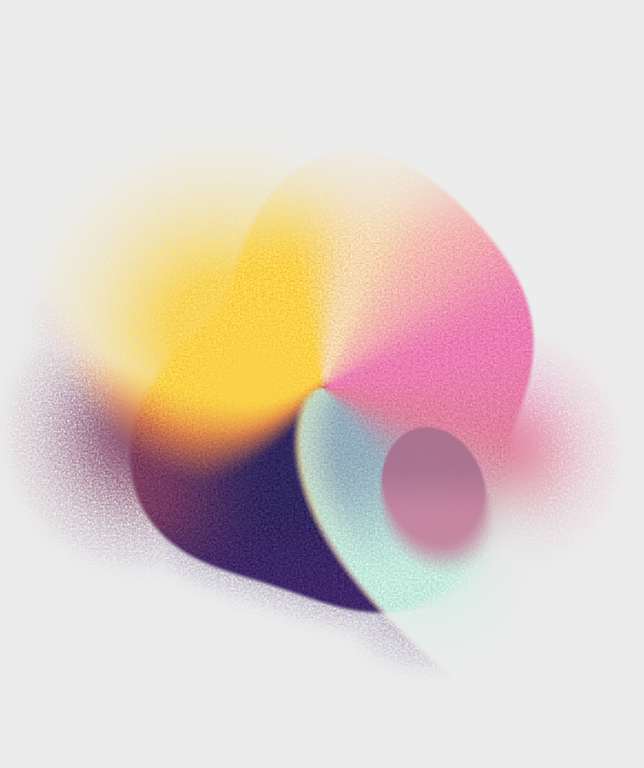
This background is drawn by a WebGL 1 fragment shader. Its source:

```glsl
precision highp float;
// Grainy swirl of yellow, pink, mint and navy in a soft rounded blob on pale grey.

uniform vec2 u_resolution;

vec2 randomGradient(vec2 cell) {
  vec2 h = vec2(dot(cell, vec2(127.1, 311.7)), dot(cell, vec2(269.5, 183.3)));
  return fract(sin(h) * 43758.55) * 2.0 - 1.0;
}

float gradientNoise(vec2 p) {
  vec2 i = floor(p), f = fract(p);
  vec2 u = f * f * (3.0 - 2.0 * f);
  vec2 e = vec2(0.0, 1.0);
  float low = mix(dot(randomGradient(i), f), dot(randomGradient(i + e.yx), f - e.yx), u.x);
  float high = mix(dot(randomGradient(i + e), f - e), dot(randomGradient(i + 1.0), f - 1.0), u.x);
  return mix(low, high, u.y);
}

// Blob radius around the swirl centre, as a short Fourier series
float blobRadius(float a) {
  return 0.264 + 0.034 * cos(a) - 0.013 * sin(a)
    - 0.0225 * cos(2.0 * a) + 0.0277 * sin(2.0 * a)
    - 0.0153 * cos(3.0 * a) - 0.0173 * sin(3.0 * a)
    + 0.0037 * cos(4.0 * a) + 0.0118 * sin(4.0 * a)
    + 0.003 * cos(5.0 * a) + 0.007 * sin(5.0 * a);
}

float glow(vec2 p, vec2 centre, float tightness) {
  vec2 d = p - centre;
  return exp(-dot(d, d) * tightness);
}

// Warm part of the sweep: rose, pink, peach, cream, yellow
vec3 warmSweep(float a) {
  vec3 c = mix(vec3(0.88, 0.50, 0.61), vec3(0.92, 0.49, 0.70), smoothstep(-0.4, 0.25, a));
  c = mix(c, vec3(0.95, 0.70, 0.69), smoothstep(0.3, 0.9, a));
  c = mix(c, vec3(0.96, 0.85, 0.69), smoothstep(0.8, 1.3, a));
  return mix(c, vec3(0.98, 0.82, 0.28), smoothstep(1.3, 1.85, a));
}

void main() {
  vec2 q = (gl_FragCoord.xy - 0.5 * u_resolution) / u_resolution.y;
  vec2 p = q + vec2(0.0, 0.005);
  float r = length(p);
  float angle = atan(p.y, p.x + 1e-5);
  float grain = gradientNoise(q * 347.0) + 0.7 * gradientNoise(q * 461.0 + 37.0);

  vec3 paper = vec3(0.925);
  vec3 col = warmSweep(angle < -1.571 ? angle + 6.2832 : angle);

  // Curved fold where the mint petal overlaps the dark one
  float drop = max(-p.y, 0.0);
  float fold = p.x - (-0.2 * sqrt(drop) + 0.141 * drop + 1.677 * drop * drop);
  float petal = smoothstep(-0.006, 0.012, fold);

  // Yellow falls through orange into plum and navy
  float dusk = (-0.07 + 3.4 * (q.x + 0.14) * (q.x + 0.14) - q.y)
    / (0.014 + 0.3 * min(abs(q.x), 0.15));
  vec3 dark = mix(vec3(0.49, 0.24, 0.38), vec3(0.19, 0.15, 0.37), smoothstep(-0.25, -0.06, q.x));
  dark = mix(dark, vec3(0.25, 0.15, 0.41), smoothstep(-0.15, -0.28, q.y));
  col = mix(col, vec3(0.88, 0.50, 0.29), smoothstep(-1.0, 0.3, dusk) * (1.0 - petal));
  col = mix(col, dark, smoothstep(-0.3, 1.2, dusk) * (1.0 - petal));

  // Mint petal: pale rim, blue-grey heart, bright foot
  vec3 mint = mix(vec3(0.76, 0.84, 0.78), vec3(0.58, 0.68, 0.74), smoothstep(0.005, 0.06, fold));
  mint = mix(mint, vec3(0.77, 0.92, 0.87), smoothstep(0.09, 0.27, r));
  col = mix(col, mint, petal * smoothstep(-0.2, -1.0, angle));

  // Blob coverage: crisp rim, softer at lower right, dissolving at the top
  float rim = r - blobRadius(angle);
  float blur = 0.004 + 0.035 * glow(q, vec2(0.22, -0.2), 120.0)
    + 0.012 * glow(q, vec2(-0.17, 0.07), 60.0);
  float body = 1.0 - smoothstep(-blur, blur, rim);
  float fade = 1.0 - 0.88 * smoothstep(0.15, 0.31, q.y - 0.12 * q.x);
  fade = clamp(fade + grain * 2.2 * fade * (1.0 - fade), 0.0, 1.0);

  // Sprayed haze outside the blob
  float haze = min(1.1 * glow(q, vec2(-0.13, 0.07), 50.0), 0.9);
  haze *= 1.0 - smoothstep(-0.06, 0.04, q.x);
  haze = max(haze, 0.92 * glow(q, vec2(-0.23, -0.06), 85.0));
  haze = max(haze, 0.95 * glow(q, vec2(0.23, -0.09), 110.0));
  haze = max(haze, 0.5 * glow(q, vec2(0.14, -0.24), 120.0));
  haze = max(haze, 0.22 * exp(-max(rim, 0.0) * 40.0) * smoothstep(-0.05, -0.15, q.y));
  haze *= smoothstep(0.01, 0.09, haze);
  haze = clamp(haze + grain * 2.2 * haze * (1.0 - haze), 0.0, 1.0);

  // Grain, calmer inside the yellow heart
  float calm = glow(q, vec2(-0.09, -0.005), 180.0);
  col += grain * 0.13 * (1.0 - 0.85 * calm) * vec3(0.85, 1.0, 0.95);
  col = mix(paper, col, mix(haze, fade, body));

  // Plum disc: sharp above, melting below
  vec2 c = q - vec2(0.146 - 0.12 * (q.y + 0.14), -0.142);
  float disc = length(c / vec2(0.068, 0.086)) - 1.0;
  float melt = mix(0.03, 0.3, smoothstep(0.03, -0.08, c.y));
  vec3 plum = mix(vec3(0.66, 0.44, 0.56), vec3(0.77, 0.50, 0.61), smoothstep(0.04, -0.03, c.y));
  col = mix(col, plum, 0.93 * (1.0 - smoothstep(-melt, melt, disc)));

  gl_FragColor = vec4(clamp(col, 0.0, 1.0), 1.0);
}
```
